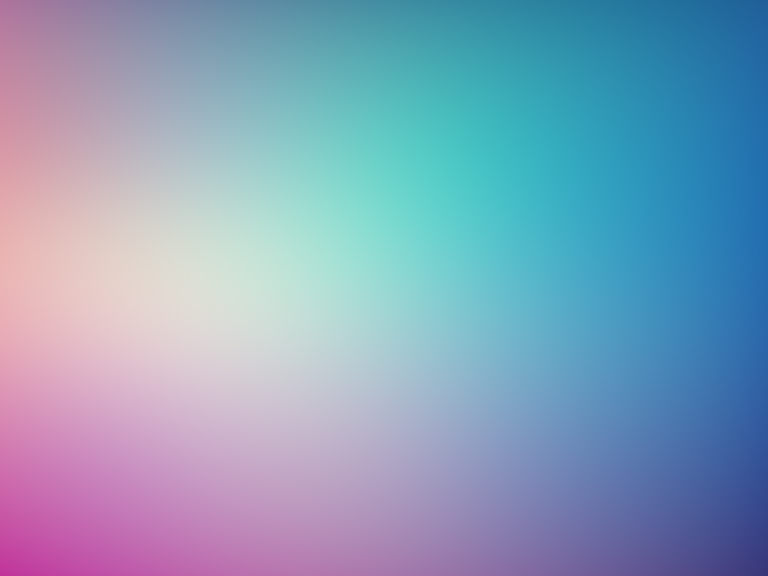
Give the GLSL for this background, as a Shadertoy shader.

```glsl
#define TOP_LEFT     vec3(0.68, 0.47, 0.62)
#define TOP_MID      vec3(0.27, 0.55, 0.63)
#define TOP_RIGHT    vec3(0.13, 0.37, 0.60)
#define MID_LEFT     vec3(0.89, 0.73, 0.69)
#define CENTER       vec3(0.59, 0.86, 0.81)
#define MID_RIGHT    vec3(0.19, 0.44, 0.68)
#define BOTTOM_LEFT  vec3(0.78, 0.23, 0.59)
#define BOTTOM_MID   vec3(0.66, 0.49, 0.67)
#define BOTTOM_RIGHT vec3(0.23, 0.22, 0.47)
#define WIDE_GLOW    0.25
#define SMALL_GLOW   0.20

// Quadratic ramp passing through three colours at t = 0, 0.5 and 1
vec3 ramp(vec3 start, vec3 middle, vec3 end, float t) {
    return start * (1.0 - t) * (1.0 - 2.0 * t)
         + middle * 4.0 * t * (1.0 - t)
         + end * t * (2.0 * t - 1.0);
}

// Soft round tint; negative channels absorb light
vec3 glow(vec2 uv, vec2 center, float radius, vec3 tint) {
    vec2 offset = (uv - center) / radius;
    return tint * exp(-dot(offset, offset));
}

void mainImage(out vec4 fragColor, in vec2 fragCoord) {
    vec2 uv = fragCoord / iResolution.xy;

    // Smooth colour patch: three horizontal ramps joined vertically
    vec3 bottom = ramp(BOTTOM_LEFT, BOTTOM_MID, BOTTOM_RIGHT, uv.x);
    vec3 middle = ramp(MID_LEFT, CENTER, MID_RIGHT, uv.x);
    vec3 top = ramp(TOP_LEFT, TOP_MID, TOP_RIGHT, uv.x);
    vec3 color = ramp(bottom, middle, top, uv.y);

    // Cream light on the left, turquoise and blue on the right
    color += glow(uv, vec2(0.25, 0.48), WIDE_GLOW, vec3(0.13, 0.04, 0.045));
    color += glow(uv, vec2(0.58, 0.72), SMALL_GLOW, vec3(-0.08, 0.03, 0.0));
    color += glow(uv, vec2(0.77, 0.60), WIDE_GLOW, vec3(-0.10, -0.05, 0.0));

    // Rose edge and grey-blue haze above
    color += glow(uv, vec2(0.00, 0.76), SMALL_GLOW, vec3(0.0, -0.10, -0.04));
    color += glow(uv, vec2(0.25, 0.78), SMALL_GLOW, vec3(0.0, -0.05, 0.03));

    // Orchid, silver and dusk tints below
    color += glow(uv, vec2(0.10, 0.22), WIDE_GLOW, vec3(-0.07, -0.09, 0.03));
    color += glow(uv, vec2(0.50, 0.27), SMALL_GLOW, vec3(0.05, -0.04, 0.0));
    color += glow(uv, vec2(0.75, 0.18), WIDE_GLOW, vec3(-0.05, -0.07, 0.0));

    fragColor = vec4(clamp(color, 0.0, 1.0), 1.0);
}
```
